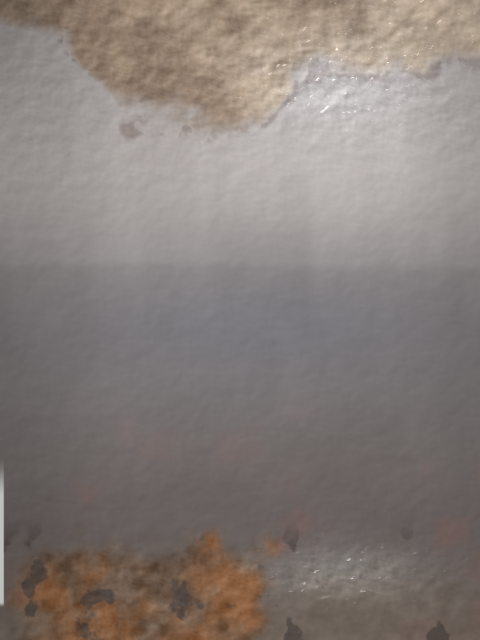
Give the GLSL for this texture, as a Shadertoy shader.

```glsl
// A damp, painted metal wall: a soft grey vertical gradient with a faint seam,
// ragged rust at the top and bottom, and wet glints on an embossed surface.
// Layers of value-noise fbm warp the patch borders and light the fine relief.

float hash(vec2 cell) {
    vec3 q = fract(cell.xyx * vec3(0.1031, 0.1030, 0.0973));
    q += dot(q, q.yzx + 33.33);
    return fract((q.x + q.y) * q.z);
}

float noise(vec2 p) {
    vec2 cell = floor(p), f = fract(p);
    f = f * f * (3.0 - 2.0 * f);
    return mix(mix(hash(cell), hash(cell + vec2(1, 0)), f.x),
               mix(hash(cell + vec2(0, 1)), hash(cell + vec2(1, 1)), f.x), f.y);
}

float fbm(vec2 p) {
    float sum = 0.0, weight = 0.5;
    for (int i = 0; i < 5; i++) {
        sum += weight * noise(p);
        p = mat2(1.6, 1.2, -1.2, 1.6) * p + 7.3;
        weight *= 0.5;
    }
    return sum / 0.97;
}

// Slope of the surface towards a light at the upper left
float relief(vec2 p) {
    return fbm(p) - fbm(p + vec2(0.22, -0.3));
}

// Soft elliptical spot, 1 at its centre
float spot(vec2 uv, vec2 centre, vec2 radius) {
    vec2 d = (uv - centre) / radius;
    return exp(-dot(d, d));
}

void mainImage(out vec4 fragColor, in vec2 fragCoord) {
    vec2 uv = fragCoord / iResolution.xy;
    vec2 p = uv * vec2(0.75, 1.0);
    float broad = fbm(p * 5.0 + 3.0) - 0.5;
    float ragged = fbm(p * 13.0 + 20.0) - 0.5;
    float fine = fbm(p * 55.0 + 40.0) - 0.5;

    // Grey paint, lighter upwards, with a seam and a bluish middle
    vec3 color = mix(vec3(0.405, 0.375, 0.365), vec3(0.49, 0.47, 0.47), smoothstep(0.1, 0.52, uv.y));
    color = mix(color, vec3(0.635, 0.61, 0.60), smoothstep(0.46, 0.76, uv.y));
    float seam = 0.585 + 0.012 * broad;
    color += 0.028 * smoothstep(seam - 0.008, seam + 0.008, uv.y);
    color += vec3(-0.012, 0.0, 0.018) * spot(uv, vec2(0.55, 0.49), vec2(0.45, 0.10));
    color += 0.07 * spot(uv, vec2(0.68, 0.74), vec2(0.32, 0.14));
    color += 0.05 * broad + 0.035 * ragged;

    // Faint vertical brush streaks and reddish stains
    float streak = noise(vec2(p.x * 38.0, p.y * 5.0)) - 0.5;
    color += 0.022 * streak * smoothstep(0.25, 0.6, uv.y);
    float stain = smoothstep(0.0, 0.22, ragged + 0.4 * broad) * (1.0 - smoothstep(0.2, 0.42, uv.y));
    color += vec3(0.03, -0.012, -0.018) * stain;

    // Tan rust along the top, with browner clouds at its left
    float topEdge = mix(0.815, 0.915, smoothstep(0.48, 0.68, uv.x));
    topEdge += 0.13 * (1.0 - smoothstep(0.10, 0.28, uv.x));
    float topDepth = uv.y - topEdge + 0.11 * ragged + 0.08 * broad;
    float topRust = smoothstep(-0.012, 0.025, topDepth);
    vec3 tan_ = mix(vec3(0.58, 0.49, 0.41), vec3(0.69, 0.62, 0.54), smoothstep(0.3, 0.85, uv.x + ragged));
    tan_ += vec3(0.20, 0.18, 0.15) * fine + vec3(0.18, 0.15, 0.12) * ragged;
    color = mix(color, tan_, 0.85 * topRust);
    float lip = smoothstep(0.014, 0.0, abs(topDepth + 0.006)) * smoothstep(-0.05, 0.15, fine + ragged);
    color -= vec3(0.09, 0.10, 0.10) * lip;

    // Orange rust in the lower left, brown damp in the lower right
    float damp = smoothstep(0.14, 0.03, uv.y + 0.16 * ragged);
    color = mix(color, vec3(0.43, 0.385, 0.345) + 0.12 * fine, 0.7 * damp);
    float lowDepth = min(0.165 - uv.y, 0.8 * (0.55 - uv.x)) + 0.14 * ragged + 0.08 * broad;
    float lowRust = smoothstep(-0.025, 0.03, lowDepth) * smoothstep(0.0, 0.12, uv.x + 0.1 * ragged);
    vec3 orange = mix(vec3(0.41, 0.33, 0.27), vec3(0.54, 0.36, 0.23), smoothstep(-0.2, 0.15, broad + ragged));
    color = mix(color, orange + 0.22 * fine, 0.88 * lowRust);

    // Dark flaked spots inside the orange rust
    float flakes = fbm(p * vec2(22.0, 18.0) + 60.0);
    flakes += 0.22 * spot(uv, vec2(0.21, 0.07), vec2(0.035, 0.04));
    flakes += 0.18 * spot(uv, vec2(0.55, 0.11), vec2(0.025, 0.03));
    color = mix(color, vec3(0.29, 0.26, 0.25), 0.75 * smoothstep(0.66, 0.74, flakes) * smoothstep(0.2, 0.13, uv.y));

    // Wet sheen, rough relief and sparkling glints
    float topWet = spot(uv, vec2(0.70, 0.87), vec2(0.17, 0.065));
    float lowWet = spot(uv, vec2(0.71, 0.105), vec2(0.17, 0.04));
    float wet = topWet + lowWet;
    float slope = relief(p * vec2(52.0, 66.0));
    float rough = 0.045 + 0.09 * smoothstep(0.55, 0.9, uv.y) + 0.10 * max(topRust, lowRust) + 0.22 * wet;
    color += vec3(0.08, 0.09, 0.10) * topWet + vec3(0.10, 0.11, 0.11) * lowWet;
    color += rough * slope;
    float glint = smoothstep(0.16, 0.34, relief(p * vec2(75.0, 100.0) + 11.0));
    color += 0.32 * glint * clamp(wet + 0.6 * topRust * smoothstep(0.4, 0.8, uv.x), 0.0, 1.0);

    // Shaded sides and a pale strip of background at the lower left
    color *= 1.0 - 0.13 * smoothstep(0.3, 0.0, uv.x) - 0.07 * smoothstep(0.8, 1.0, uv.x);
    color *= 1.0 - 0.12 * spot(uv, vec2(0.0, 1.0), vec2(0.22, 0.12));
    float strip = smoothstep(0.010, 0.006, uv.x) * smoothstep(0.05, 0.06, uv.y) * smoothstep(0.29, 0.22, uv.y);
    color = mix(color, vec3(0.74, 0.75, 0.74), strip);

    fragColor = vec4(clamp(color, 0.0, 1.0), 1.0);
}
```
